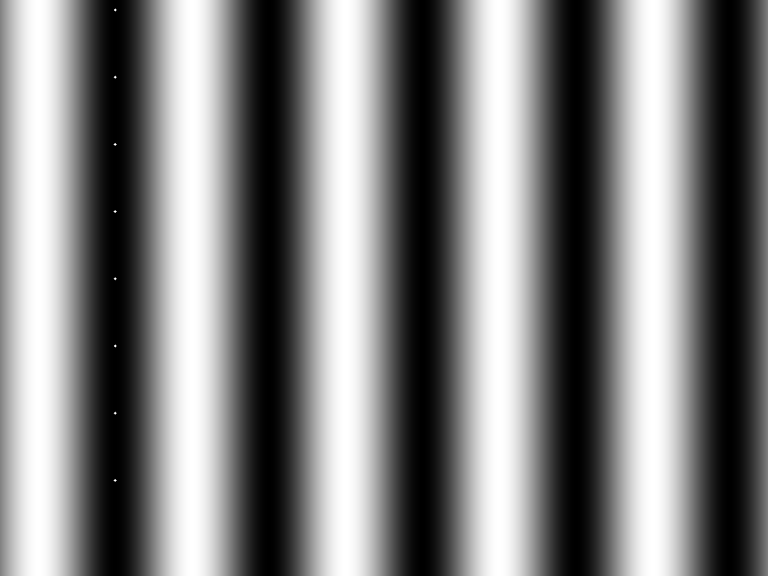
Write a Shadertoy shader that draws this pattern.

```glsl
const float TAU = 6.28318531;
const float STRIPES = 5.0;
const float DOTS = 8.0;
const float DOT_SPACING = 7.0 / 60.0;
const float DOT_RADIUS = 0.0026;
const vec2 FIRST_DOT = vec2(0.15, 0.166);
const vec3 BLACK = vec3(0.0);
const vec3 WHITE = vec3(1.0);

// Smooth light-dark wave with a whole number of cycles per unit
float sineWave(float x, float cycles) {
    return 0.5 + 0.5 * sin(TAU * cycles * x);
}

// Offset from the nearest point of a finite vertical row
vec2 rowOffset(vec2 p, vec2 first, float spacing, float count) {
    vec2 q = p - first;
    float index = clamp(round(q.y / spacing), 0.0, count - 1.0);
    return vec2(q.x, q.y - index * spacing);
}

float diamondDistance(vec2 p, float radius) {
    return (abs(p.x) + abs(p.y) - radius) * 0.70710678;
}

float coverage(float dist, float pixel) {
    return clamp(0.5 - dist / pixel, 0.0, 1.0);
}

void mainImage(out vec4 fragColor, in vec2 fragCoord) {
    vec2 uv = fragCoord / iResolution.xy;
    float aspect = iResolution.x / iResolution.y;
    float pixel = 1.0 / iResolution.y;

    // Soft vertical stripes
    vec3 color = mix(BLACK, WHITE, sineWave(uv.x, STRIPES));

    // Tiny dots along the first dark stripe
    vec2 offset = rowOffset(uv, FIRST_DOT, DOT_SPACING, DOTS);
    offset.x *= aspect;
    color = mix(color, WHITE, coverage(diamondDistance(offset, DOT_RADIUS), pixel));

    fragColor = vec4(color, 1.0);
}
```
